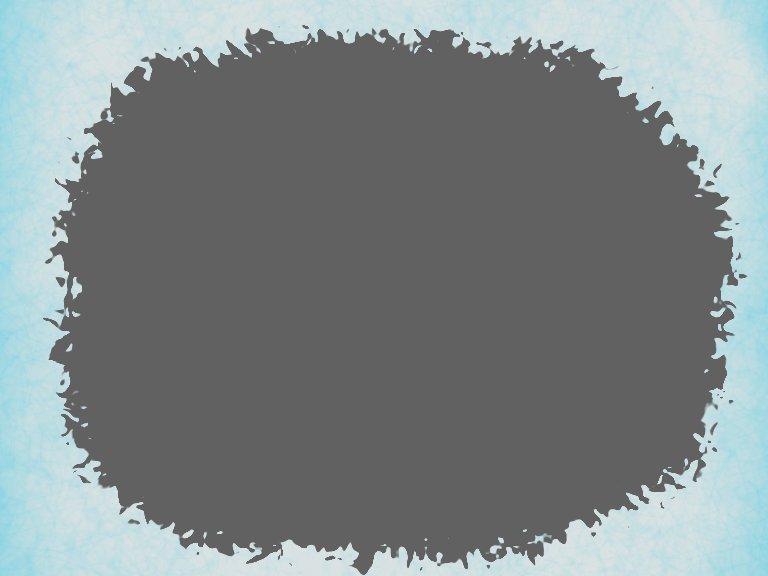
A WebGL 1 fragment shader for this background:

```glsl
precision highp float;
// A large grey paint patch with a ragged, bristly rim on pale cyan fibrous paper.
// The patch is a skewed superellipse whose edge is displaced by polar and flat noise;
// the paper blends two tints with side shading, soft clouds and crossed fibres.
uniform vec2 u_resolution;

const float TAU = 6.2831853;
const float NO_REPEAT = 4096.0;
const vec3 PAINT = vec3(0.38);
const vec3 PALE = vec3(0.85, 0.885, 0.885);
const vec3 CYAN = vec3(0.54, 0.83, 0.89);
const vec2 PATCH_CENTER = vec2(0.686, 0.486);
const vec2 PATCH_RADII = vec2(0.580, 0.451);

float hash(vec2 p) {
  vec3 q = fract(p.xyx * 0.1031);
  q += dot(q, q.yzx + 33.33);
  return fract((q.x + q.y) * q.z);
}

// Value noise whose cells repeat along x after the given period
float noise(vec2 p, float period) {
  vec2 cell = floor(p);
  vec2 f = fract(p);
  f = f * f * (3.0 - 2.0 * f);
  float x0 = mod(cell.x, period);
  float x1 = mod(cell.x + 1.0, period);
  float low = mix(hash(vec2(x0, cell.y)), hash(vec2(x1, cell.y)), f.x);
  float high = mix(hash(vec2(x0, cell.y + 1.0)), hash(vec2(x1, cell.y + 1.0)), f.x);
  return mix(low, high, f.y);
}

vec2 rotate(vec2 p, float angle) {
  float c = cos(angle);
  float s = sin(angle);
  return vec2(c * p.x - s * p.y, s * p.x + c * p.y);
}

float segmentDistance(vec2 p, vec2 a, vec2 b) {
  vec2 along = b - a;
  float t = clamp(dot(p - a, along) / dot(along, along), 0.0, 1.0);
  return length(p - a - along * t);
}

// Signed radial distance; the corners are squarer on the left
float patchDistance(vec2 v, vec2 radii) {
  vec2 q = v / radii;
  vec2 side = smoothstep(-0.6, 0.6, q);
  float power = mix(3.1, mix(2.65, 2.4, side.y), side.x);
  vec2 s = pow(abs(q) + 0.0001, vec2(power));
  float r = pow(s.x + s.y, 1.0 / power);
  return length(v) * (1.0 - 1.0 / r);
}

// Clumps, radial bristles and curled flecks along the rim
float bristles(vec2 v, float d) {
  float turn = atan(v.y, v.x) / TAU;
  float clump = noise(vec2(turn * 64.0, 3.0 + d * 8.0), 64.0) - 0.5;
  float streak = noise(vec2(turn * 330.0, 20.0 + d * 36.0), 330.0) - 0.5;
  vec2 warp = vec2(noise(v * 38.0 + 90.0, NO_REPEAT), noise(v * 38.0 + 170.0, NO_REPEAT));
  float fleck = noise(v * 85.0 + warp * 3.0 + 200.0, NO_REPEAT) - 0.5;
  return clump * 0.026 + streak * 0.036 + fleck * 0.052;
}

// Thin curved strands in several directions
float fibres(vec2 p) {
  float sum = 0.0;
  for (int i = 0; i < 6; i++) {
    float layer = float(i);
    vec2 q = rotate(p, layer * 0.53 + 0.2);
    q.y += 0.025 * noise(q * 12.0 + layer * 31.0 + 60.0, NO_REPEAT);
    float n = noise(q * vec2(13.0, 65.0) + layer * 47.0 + 150.0, NO_REPEAT);
    sum += 1.0 - smoothstep(0.0, 0.12, abs(n - 0.5));
  }
  return sum / 6.0;
}

vec3 paper(vec2 p, float width, float d) {
  float side = min(p.x, width - p.x);
  float cloud = noise(p * 7.0 + 40.0, NO_REPEAT) * 0.6 + noise(p * 19.0 + 80.0, NO_REPEAT) * 0.4;
  float tint = 0.16 + 0.46 * exp(-side / 0.06);
  tint += 0.22 * smoothstep(0.05, 0.25, d) + 0.35 * (cloud - 0.5);

  // Pale sweep across the upper right corner
  float sweep = segmentDistance(p, vec2(1.16, 1.03), vec2(1.295, 0.85));
  tint *= 1.0 - 0.9 * exp(-sweep * sweep / 0.0016);

  float grain = noise(p * 170.0, NO_REPEAT) - 0.5;
  tint += 0.55 * (fibres(p) - 0.22) + 0.12 * grain;
  return mix(PALE, CYAN, clamp(tint, 0.0, 1.0));
}

void main() {
  vec2 p = gl_FragCoord.xy / u_resolution.y;
  float width = u_resolution.x / u_resolution.y;
  vec2 v = p - PATCH_CENTER;
  float d = patchDistance(v, PATCH_RADII);
  float soft = 1.6 / u_resolution.y;
  float rim = d + bristles(v, d);
  float cover = 1.0 - smoothstep(-soft, soft, rim);
  gl_FragColor = vec4(mix(paper(p, width, d), PAINT, cover), 1.0);
}
```
